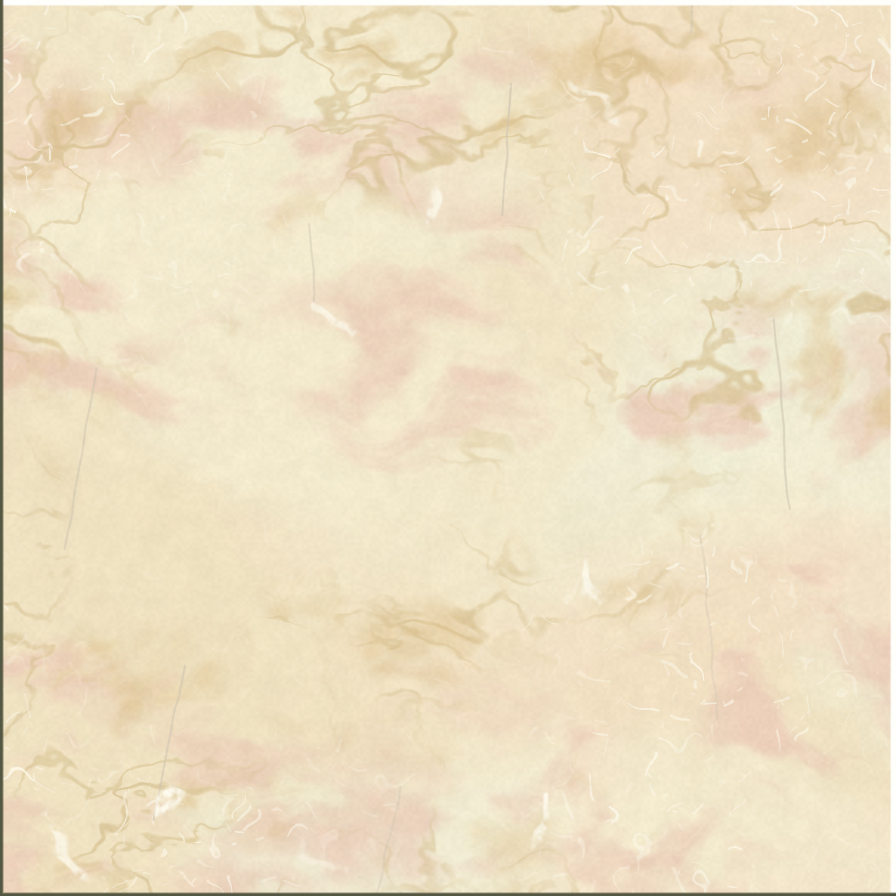
A Shadertoy shader for this texture:

```glsl
// Polished cream marble tile with rosy clouds, ochre veins, white flecks and thin edges.

float hash(vec2 p) {
    vec3 q = fract(vec3(p.xyx) * 0.1031);
    q += dot(q, q.yzx + 33.33);
    return fract((q.x + q.y) * q.z);
}

float noise(vec2 p) {
    vec2 i = floor(p), f = fract(p);
    f = f * f * (3.0 - 2.0 * f);
    return mix(mix(hash(i), hash(i + vec2(1, 0)), f.x),
               mix(hash(i + vec2(0, 1)), hash(i + vec2(1, 1)), f.x), f.y);
}

float fbm(vec2 p) {
    float sum = 0.0, amp = 0.5;
    for (int i = 0; i < 5; i++) {
        sum += amp * noise(p);
        p = mat2(1.6, 1.2, -1.2, 1.6) * p + 17.3;
        amp *= 0.5;
    }
    return sum / 0.97;
}

float segment(vec2 p, vec2 a, vec2 b) {
    vec2 ab = b - a;
    return length(p - a - ab * clamp(dot(p - a, ab) / dot(ab, ab), 0.0, 1.0));
}

// Thin crooked line along the middle level of a noise field
float vein(vec2 p, float width) {
    return 1.0 - smoothstep(0.15 * width, width, abs(fbm(p) - 0.5));
}

// Short ragged strokes, at most one per cell
float flecks(vec2 p, float share, float halfLength, float width) {
    float ink = 0.0;
    vec2 cell = floor(p);
    for (int y = -1; y <= 1; y++)
    for (int x = -1; x <= 1; x++) {
        vec2 id = cell + vec2(x, y);
        vec2 center = id + 0.2 + 0.6 * vec2(hash(id + 3.1), hash(id + 8.7));
        float angle = 6.283 * hash(id + 21.4);
        vec2 reach = halfLength * (0.4 + 0.6 * hash(id + 5.9)) * vec2(cos(angle), sin(angle));
        float d = segment(p, center - reach, center + reach);
        float stroke = 1.0 - smoothstep(0.3 * width, width, d);
        ink = max(ink, stroke * step(hash(id + 40.2), share) * (0.4 + 0.6 * hash(id + 61.0)));
    }
    return ink;
}

// Faint, nearly upright hairline cracks
float hairlines(vec2 uv) {
    float ink = 0.0;
    for (int i = 0; i < 9; i++) {
        vec2 id = vec2(i, 7 * i + 2);
        vec2 start = vec2(hash(id), hash(id + 4.4));
        vec2 run = vec2(0.06 * (hash(id + 9.2) - 0.4), 0.07 + 0.15 * hash(id + 2.6));
        float d = segment(uv + 0.004 * noise(uv * 40.0), start, start + run);
        ink = max(ink, (1.0 - smoothstep(0.0003, 0.0022, d)) * (0.4 + 0.6 * hash(id + 13.0)));
    }
    return ink;
}

void mainImage(out vec4 fragColor, in vec2 fragCoord) {
    vec2 uv = fragCoord / iResolution.xy;
    vec2 warp = vec2(fbm(uv * 5.0 + 3.0), fbm(uv * 5.0 + 41.0)) - 0.5;
    vec2 p = uv + 0.14 * warp;

    // Soft clouds of cream, beige, pale green and rose
    vec3 color = mix(vec3(0.953, 0.920, 0.810), vec3(0.937, 0.885, 0.757),
                     smoothstep(0.36, 0.66, fbm(p * vec2(3.0, 4.0) + 11.0)));
    color = mix(color, vec3(0.938, 0.932, 0.845),
                0.75 * smoothstep(0.48, 0.72, fbm(p * vec2(2.4, 3.2) + 27.0)));
    color = mix(color, vec3(0.955, 0.870, 0.765),
                0.65 * smoothstep(0.5, 0.72, fbm(p * vec2(2.5, 3.5) + 62.0)));
    float roseZone = smoothstep(0.48, 0.66, fbm(p * vec2(3.0, 5.0) + 83.0));
    float rosePatch = smoothstep(0.42, 0.7, fbm(p * vec2(11.0, 18.0) + 5.0));
    color = mix(color, vec3(0.915, 0.785, 0.710), 0.75 * roseZone * rosePatch);

    // Broken ochre veins, with stains where they gather
    float veinZone = smoothstep(0.46, 0.66, fbm(uv * 4.5 + 19.0));
    float veins = max(vein(p * vec2(3.5, 5.0) + 50.0, 0.016),
                      0.8 * vein(p * vec2(7.0, 9.0) + 71.0, 0.022));
    color = mix(color, vec3(0.835, 0.750, 0.560), 0.7 * veins * veinZone);
    float stain = smoothstep(0.57, 0.78, fbm(p * vec2(12.0, 15.0) + 94.0));
    color = mix(color, vec3(0.860, 0.750, 0.550), 0.6 * stain * veinZone);
    color = mix(color, vec3(0.800, 0.765, 0.690), 0.55 * hairlines(uv));

    // White flecks: many small crooked ones and a few large ragged ones
    vec2 crooked = uv + 0.03 * (vec2(noise(uv * 45.0), noise(uv * 45.0 + 30.0)) - 0.5);
    float fleckZone = smoothstep(0.38, 0.64, fbm(uv * 4.0 + 36.0));
    float white = 0.75 * flecks(crooked * 26.0, 0.5, 0.4, 0.065) * (0.15 + 0.85 * fleckZone);
    white = max(white, 0.6 * flecks(crooked * 48.0 + 9.0, 0.4, 0.3, 0.1) * fleckZone);
    float ragged = smoothstep(0.3, 0.6, fbm(uv * 60.0));
    white = max(white, flecks(crooked * 7.0 + 4.0, 0.2, 0.28, 0.065) * ragged);
    color = mix(color, vec3(0.990, 0.980, 0.930), white);

    // Fine mottling and grain
    color += 0.035 * (fbm(uv * 55.0) - 0.5) + 0.022 * (noise(uv * 290.0) - 0.5);

    // White rim at top and right, dark rim at left and bottom
    float soft = 0.0015;
    float pale = max(smoothstep(-soft, soft, uv.x - 0.994), smoothstep(-soft, soft, uv.y - 0.994));
    color = mix(color, vec3(0.995, 0.995, 0.985), pale);
    float dark = 1.0 - smoothstep(-soft, soft, min(uv.x - 0.0035, uv.y - 0.0035));
    color = mix(color, vec3(0.33, 0.34, 0.26), dark);

    fragColor = vec4(clamp(color, 0.0, 1.0), 1.0);
}
```
